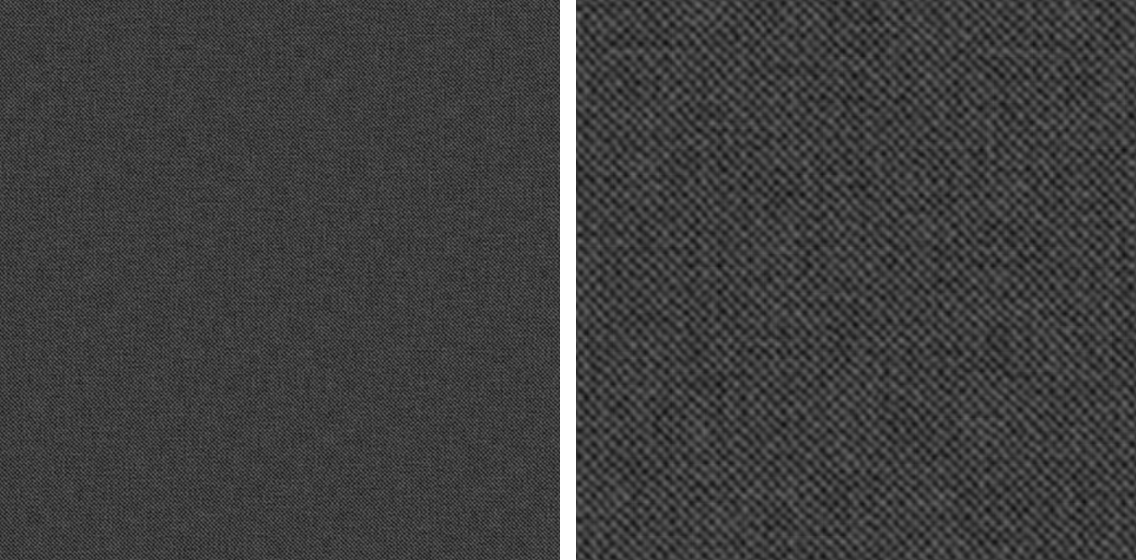
Left: the whole. Right: its middle third, enlarged.
A WebGL 1 fragment shader for this texture:

```glsl
precision highp float;

uniform vec2 u_resolution;

float hash(vec2 p) {
  p = fract(p * vec2(0.1031, 0.1137));
  p += dot(p, p.yx + 33.33);
  return fract((p.x + p.y) * p.x * 17.0);
}

vec2 gradient(vec2 cell) {
  float angle = 6.2832 * hash(cell);
  return vec2(cos(angle), sin(angle));
}

float gradientNoise(vec2 p) {
  vec2 i = floor(p);
  vec2 f = p - i;
  vec2 e = vec2(1.0, 0.0);
  vec2 w = f * f * f * (f * (f * 6.0 - 15.0) + 10.0);
  float low = mix(dot(gradient(i), f), dot(gradient(i + e.xy), f - e.xy), w.x);
  float high = mix(dot(gradient(i + e.yx), f - e.yx), dot(gradient(i + e.xx), f - e.xx), w.x);
  return mix(low, high, w.y);
}

// Checkered stitches, joined into falling diagonals and slightly displaced
float stitches(vec2 thread) {
  vec2 slip = vec2(gradientNoise(thread * 0.23), gradientNoise(thread * 0.23 + 71.7));
  vec2 p = 3.14159 * (thread + 0.45 * slip);
  float falling = cos(p.x + p.y);
  float rising = cos(p.x - p.y);
  float fiber = gradientNoise(thread * 0.83 + 19.4);
  return 0.062 * falling + 0.038 * rising + 0.11 * fiber;
}

// Uneven thickness along single weft and warp threads
float threadWear(vec2 thread) {
  float weft = gradientNoise(vec2(thread.x * 0.09, floor(thread.y) * 0.73 + 0.3));
  float warp = gradientNoise(vec2(floor(thread.x) * 0.73 + 40.3, thread.y * 0.08));
  return 0.045 * weft + 0.04 * warp;
}

void main() {
  // Average four samples to smooth the weave
  float shade = 0.239;
  for (int j = 0; j < 2; j++) {
    for (int i = 0; i < 2; i++) {
      vec2 offset = 0.5 * vec2(float(i), float(j)) - 0.25;
      vec2 thread = 256.0 * (gl_FragCoord.xy + offset) / u_resolution;
      shade += 0.25 * (stitches(thread) + threadWear(thread));
    }
  }
  gl_FragColor = vec4(vec3(shade), 1.0);
}
```
